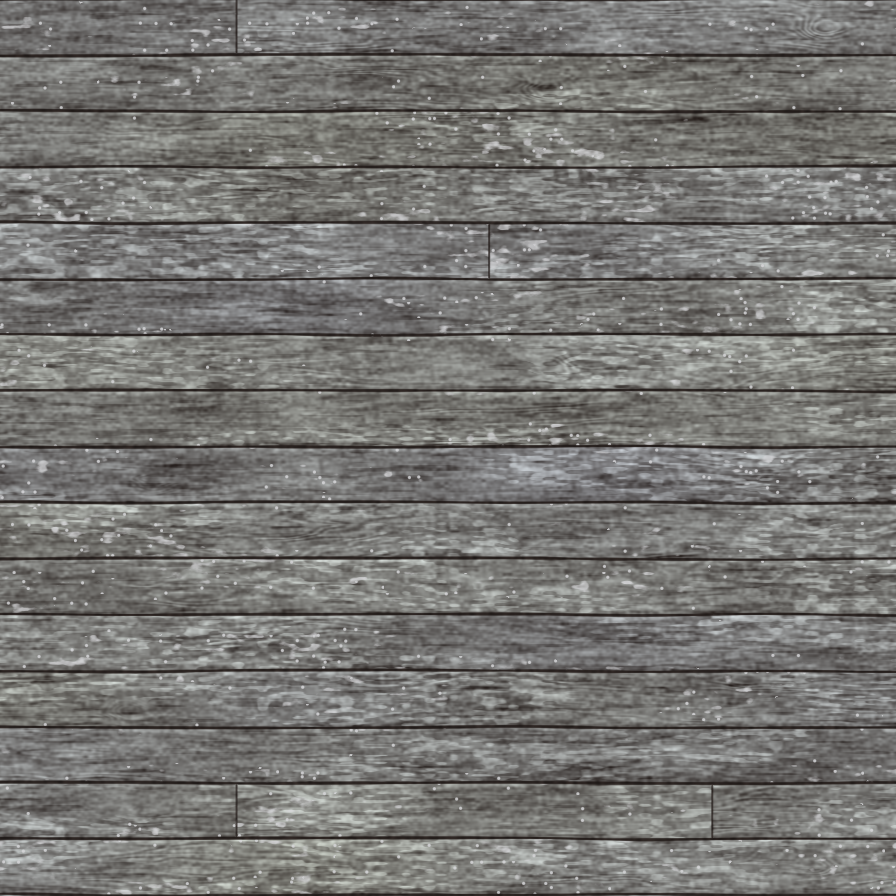
Write a three.js fragment shader that draws this texture.

```glsl
// Weathered grey horizontal boards with dark seams, wood grain and flaking white paint
#define BOARDS 16.0
#define SEAM_SHIFT 0.02
#define SEAM_HALF 0.024
#define JOINT_HALF 0.0011
#define BASE_TONE 0.462
#define BROAD_WEAR 0.25
#define FIBRE_DEPTH 0.24
#define FINE_GRAIN 0.22
#define PAINT_AMOUNT 0.85
#define DARK_WOOD vec3(0.15, 0.12, 0.11)
#define PALE_WOOD vec3(0.67, 0.67, 0.66)
#define PAINT vec3(0.84, 0.84, 0.85)

varying vec2 vUv;

float hash(vec2 p) {
  vec3 q = fract(vec3(p.xyx) * 0.1031);
  q += dot(q, q.yzx + 33.33);
  return fract((q.x + q.y) * q.z);
}

float noise(vec2 p) {
  vec2 i = floor(p), f = fract(p);
  f = f * f * (3.0 - 2.0 * f);
  return mix(mix(hash(i), hash(i + vec2(1.0, 0.0)), f.x),
             mix(hash(i + vec2(0.0, 1.0)), hash(i + vec2(1.0, 1.0)), f.x), f.y);
}

float fbm(vec2 p) {
  float sum = 0.0, amp = 0.5;
  for (int i = 0; i < 4; i++) {
    sum += amp * noise(p);
    p = p * 2.03 + 17.7;
    amp *= 0.5;
  }
  return sum / 0.9375;
}

// Round bulge in the grain where a board has a knot
float knotBulge(vec2 p, float seed) {
  float cell = floor(p.x / 4.0);
  vec2 id = vec2(cell + 5.0, seed);
  vec2 centre = vec2(cell * 4.0 + 1.2 + 1.6 * hash(id), 0.3 + 0.4 * hash(id + 9.0));
  vec2 d = (p - centre) * vec2(0.65, 1.0);
  return step(0.8, hash(id + 21.0)) * exp(-dot(d, d) * 16.0);
}

float lineMask(float d, float halfWidth) {
  return 1.0 - smoothstep(halfWidth * 0.4, halfWidth * 1.6, abs(d));
}

void main() {
  float x = vUv.x;

  // Board layout, with slightly uneven seams
  float b = vUv.y * BOARDS - SEAM_SHIFT + 0.04 * (noise(vec2(x * 7.0, floor(vUv.y * BOARDS + 0.5) * 5.0)) - 0.5);
  float row = mod(floor(b), BOARDS);
  float t = fract(b);

  // Butt joints split a few boards
  float isLow = 1.0 - step(0.5, abs(row - 1.0));
  float isTop = 1.0 - step(0.5, abs(row - 15.0));
  float isMid = 1.0 - step(0.5, abs(row - 11.0));
  float jointA = mix(mix(9.0, 0.264, max(isLow, isTop)), 0.546, isMid);
  float jointB = mix(9.0, 0.795, isLow);
  float seed = row * 7.3 + 31.0 * step(jointA, x) + 47.0 * step(jointB, x);
  vec2 p = vec2(x * BOARDS, t);

  // Long looping growth rings, bent round the knots
  float knot = knotBulge(p, seed);
  float field = fbm(vec2(x * 4.5 + seed, t * 1.6 + seed)) + 0.25 * t + 0.35 * knot;
  float rings = sin(field * 75.0 + 3.0 * noise(vec2(x * 30.0, t * 5.0 + seed)));
  float ringFade = smoothstep(0.3, 0.65, noise(vec2(x * 6.0 + seed, row * 3.1)));

  // Broad wear, fibres and fine grain
  float broad = fbm(vec2(x * 8.0 + seed * 3.0, t * 2.5 + seed));
  float warp = field * 5.0;
  float fibre = 0.45 * noise(vec2(x * 20.0 + seed, t * 12.0 + warp))
              + 0.55 * noise(vec2(x * 55.0, t * 22.0 + warp + seed));
  vec2 grainUv = vec2(x + 0.13 * vUv.y, vUv.y - 0.07 * x);
  float fine = 0.6 * noise(grainUv * vec2(190.0, 310.0)) + 0.4 * noise(grainUv.yx * vec2(270.0, 240.0) + 40.0);
  float tone = BASE_TONE + 0.05 * (hash(vec2(seed, 4.0)) - 0.5);
  tone += BROAD_WEAR * (broad - 0.5) + FIBRE_DEPTH * (fibre - 0.5) + FINE_GRAIN * (fine - 0.5);
  tone += 0.05 * rings * ringFade;
  tone -= 0.09 * smoothstep(0.68, 0.85, noise(vec2(x * 22.0 + seed, vUv.y * 250.0)));
  tone -= 0.1 * smoothstep(0.8, 0.99, knot);

  // Pale worn patches of raised fibre
  float worn = smoothstep(0.45, 0.7, noise(vec2(x * 5.0 + seed * 1.7, t * 1.5 + row)));
  tone += 0.16 * worn * smoothstep(0.48, 0.75, noise(vec2(x * 75.0, t * 17.0 + warp)));

  // Shade under the lap, pale worn upper edge
  tone -= 0.07 * (1.0 - smoothstep(0.02, 0.14, t));
  tone += 0.16 * smoothstep(0.89, 0.95, t) * noise(vec2(x * 110.0, row * 9.0));

  vec3 color = mix(DARK_WOOD, PALE_WOOD, clamp((tone - 0.12) / 0.55, 0.0, 1.3));
  float coolness = 0.5 * noise(vec2(x * 3.0, row * 2.3 + 1.0)) + 0.5 * hash(vec2(row, 13.0));
  color *= mix(vec3(1.0, 1.02, 0.97), vec3(0.99, 1.01, 1.07), coolness);

  // Flaking paint in drifts, with one heavier patch
  float patchX = (x - 0.70) / 0.06;
  float heavy = exp(-patchX * patchX * patchX * patchX) * (1.0 - step(0.5, abs(row - 12.0)));
  float drift = smoothstep(0.48, 0.68, fbm(vec2(x * 6.0 + row * 5.7, t * 1.8 + row * 3.0)));
  float flake = 0.6 * noise(vec2(x * 85.0 + seed, vUv.y * 200.0)) + 0.4 * fbm(vec2(x * 60.0, vUv.y * 110.0 + seed));
  float limit = mix(0.86, 0.62, drift) - 0.24 * heavy;
  float paint = smoothstep(limit, limit + 0.16, flake) * (0.5 + 0.6 * fine);

  // Small round specks, mostly within the drifts
  vec2 grid = vUv * 170.0;
  vec2 cell = floor(grid);
  vec2 offset = fract(grid) - 0.3 - 0.4 * vec2(hash(cell + 3.0), hash(cell + 8.0));
  float speck = step(0.998 - 0.06 * drift, hash(cell)) * (1.0 - smoothstep(0.15, 0.45, length(offset)));
  color = mix(color, PAINT, PAINT_AMOUNT * min(max(paint, speck), 1.0));

  // Dark seams and faint butt joints
  float seam = lineMask(min(t, 1.0 - t), SEAM_HALF * (0.75 + 0.5 * noise(vec2(x * 25.0, floor(b + 0.5)))));
  float joint = max(lineMask(x - jointA, JOINT_HALF), lineMask(x - jointB, JOINT_HALF));
  color = mix(color, DARK_WOOD * (0.65 + 0.6 * fine), max(seam * 0.95, joint * 0.75));

  gl_FragColor = vec4(color, 1.0);
}
```
